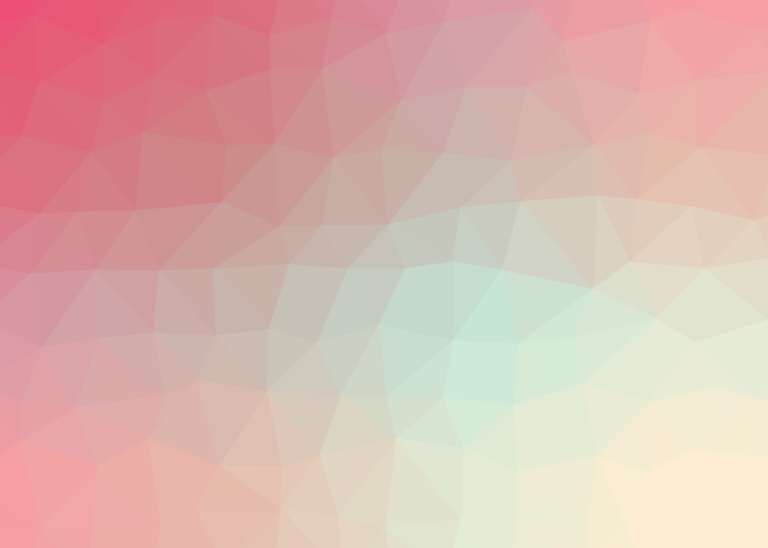
Give the GLSL for this background, as a WebGL 1 fragment shader.

```glsl
precision highp float;
// Low-poly mesh of flat triangles, shading from rose through sage and mint to cream.

uniform vec2 u_resolution;

const float ROWS = 8.91;                  // mesh cells per canvas height
const vec2 MESH_OFFSET = vec2(0.44, 0.41);

vec2 hash2(vec2 p) {
  vec2 k = vec2(dot(p, vec2(127.1, 311.7)), dot(p, vec2(269.5, 183.3)));
  return fract(sin(k) * 43758.545);
}

// Mesh vertex: a lattice node moved at random
vec2 vertex(vec2 node) {
  return node + (hash2(node + 17.0) - 0.5) * 0.58;
}

// Colour ramp used along both axes
vec3 ramp(float t) {
  vec3 rose = vec3(0.93, 0.30, 0.46);
  vec3 clay = vec3(0.80, 0.54, 0.53);
  vec3 mint = vec3(0.76, 0.91, 0.85);
  vec3 cream = vec3(1.0, 0.93, 0.82);
  vec3 c = mix(rose, clay, clamp(t / 0.3, 0.0, 1.0));
  c = mix(c, mint, clamp((t - 0.3) / 0.3, 0.0, 1.0));
  return mix(c, cream, clamp((t - 0.6) / 0.27, 0.0, 1.0));
}

// Flat colour of a facet, taken at its centre
vec3 facetColor(vec2 center) {
  vec2 uv = (center + MESH_OFFSET) / ROWS;
  uv.x *= u_resolution.y / u_resolution.x;
  return 0.5 * (ramp(uv.x) + ramp(uv.y));
}

// Signed distance to the line through a and b, positive inside
float edgeDistance(vec2 p, vec2 a, vec2 b) {
  vec2 e = normalize(b - a);
  return e.x * (p.y - a.y) - e.y * (p.x - a.x);
}

// Facet colour weighted by its smooth coverage of p
vec4 facet(vec2 p, vec2 a, vec2 b, vec2 c) {
  float inside = min(edgeDistance(p, a, b), min(edgeDistance(p, b, c), edgeDistance(p, c, a)));
  float coverage = clamp(0.5 + inside * u_resolution.y / ROWS, 0.0, 1.0);
  return vec4(facetColor((a + b + c) / 3.0), 1.0) * coverage;
}

void main() {
  // Mesh space, with y running down from the top edge
  vec2 fromTop = vec2(gl_FragCoord.x, u_resolution.y - gl_FragCoord.y);
  vec2 p = fromTop / u_resolution.y * ROWS - MESH_OFFSET;
  vec4 sum = vec4(0.0);

  // Split each nearby quad along its shorter diagonal
  for (int j = -1; j <= 1; j++) {
    for (int i = -1; i <= 1; i++) {
      vec2 node = floor(p) + vec2(float(i), float(j));
      vec2 a = vertex(node);
      vec2 b = vertex(node + vec2(1.0, 0.0));
      vec2 c = vertex(node + vec2(1.0, 1.0));
      vec2 d = vertex(node + vec2(0.0, 1.0));
      if (distance(a, c) < distance(b, d)) {
        sum += facet(p, a, b, c) + facet(p, a, c, d);
      } else {
        sum += facet(p, a, b, d) + facet(p, b, c, d);
      }
    }
  }

  gl_FragColor = vec4(sum.rgb / max(sum.a, 0.0001), 1.0);
}
```
